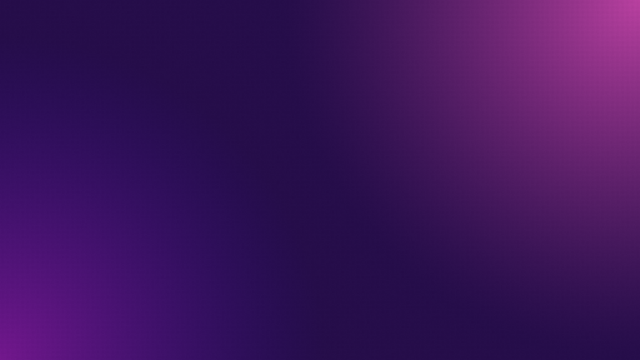
Write a Shadertoy shader that draws this background.

```glsl
// Dark indigo backdrop with a magenta glow at the top right and a violet glow at the bottom left.

// Sine-free hash, 0 to 1
float hash(vec2 p) {
    vec3 q = fract(p.xyx * 0.1031);
    q += dot(q, q.yzx + 33.33);
    return fract((q.x + q.y) * q.z);
}

// Falls from 1 at the centre to 0 at the radius
float glow(vec2 p, vec2 centre, float radius) {
    return max(1.0 - length(p - centre) / radius, 0.0);
}

void mainImage(out vec4 fragColor, in vec2 fragCoord) {
    vec2 p = fragCoord / iResolution.y;
    float aspect = iResolution.x / iResolution.y;

    // Indigo base
    vec3 color = vec3(0.148, 0.052, 0.29);

    // Magenta corner
    float magenta = pow(glow(p, vec2(aspect, 1.0), 1.0), 1.35);
    color += vec3(0.575, 0.2, 0.335) * magenta;

    // Violet corner: blue spreads wider than red
    float violet = glow(p, vec2(0.0), 0.9);
    color += vec3(0.3, 0.04, 0.26) * pow(vec3(violet), vec3(1.6, 1.5, 1.05));

    // Faint woven grid
    vec2 weave = cos(6.2832 * 72.0 * p);
    color *= 1.0 + 0.008 * (weave.x + weave.y);

    // Fine grain against banding
    color += (hash(floor(p * 288.0)) - 0.5) * 0.006;

    fragColor = vec4(clamp(color, 0.0, 1.0), 1.0);
}
```
